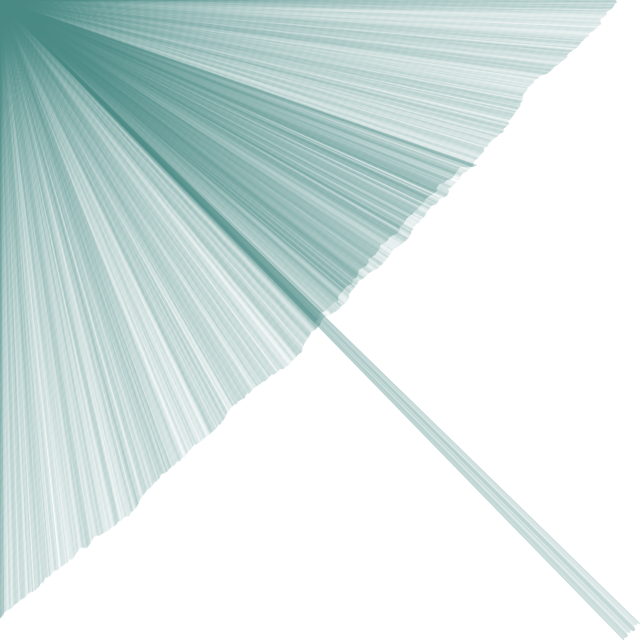
This background is drawn by a WebGL 1 fragment shader. Its source:

```glsl
precision highp float;
uniform vec2 u_resolution;

const vec3 PAPER = vec3(1.0);
const vec3 INK = vec3(0.29, 0.54, 0.52);
const float FAN_DENSITY = 0.28;
const float WEDGE_DENSITY = 0.38;
const float BEAM_DENSITY = 0.55;
const float RIB_DENSITY = 0.26;
const float RIM_DENSITY = 0.20;
const float RIM_WIDTH = 0.012;
const float WEAVE_DEPTH = 0.09;
const float STRAND_FREQUENCY = 900.0;
const vec2 WEDGE_SPAN = vec2(0.493, 0.743);
const vec2 BEAM_SPAN = vec2(0.4934, 0.5066);
const vec2 RIB_SPAN = vec2(0.487, 0.506);
const float BEAM_REACH = 1.973;
const float FAN_REACH = 0.97;
const float WEDGE_REACH = 0.980;

float hash(float n) {
  return fract(sin(n * 12.9898) * 43758.5);
}

// Smooth one-dimensional cell noise, centred on zero
float cellNoise(float x) {
  float i = floor(x);
  float f = fract(x);
  return 2.0 * mix(hash(i), hash(i + 1.0), f * f * (3.0 - 2.0 * f)) - 1.0;
}

// Fades a frequency out once it is finer than a pixel
float resolved(float frequency, float pixel) {
  return 1.0 - smoothstep(0.55, 1.3, frequency * pixel);
}

// Radial threads, with most of the contrast in the finest octaves
float threads(float t, float pixel, float seed) {
  float sum = 1.0;
  float frequency = 32.0;
  float amplitude = 0.12;
  for (int i = 0; i < 5; i++) {
    sum += amplitude * resolved(frequency, pixel) * cellNoise(t * frequency + seed);
    frequency *= 2.0;
    amplitude *= 1.42;
    seed += 17.3;
  }
  return max(sum, 0.04);
}

// Soft-edged interval
float band(float t, vec2 span, float soft) {
  return smoothstep(span.x - soft, span.x + soft, t)
       * (1.0 - smoothstep(span.y - soft, span.y + soft, t));
}

float inside(float s, float reach, float soft) {
  return 1.0 - smoothstep(reach - soft, reach + soft, s);
}

float bump(float t, float centre, float width) {
  float d = (t - centre) / width;
  return exp(-d * d);
}

// Bowed outer edge with broad bulges and ragged teeth
float fanEdge(float t) {
  float bow = 0.038 * sin(3.14159 * t) - 0.022 * bump(t, 0.865, 0.04);
  float bulges = 0.018 * bump(t, 0.2, 0.03) + 0.012 * bump(t, 0.45, 0.02);
  float teeth = 0.004 * cellNoise(t * 34.0) + 0.004 * cellNoise(t * 95.0 + 5.0);
  return FAN_REACH + bow + bulges + teeth + 0.002 * cellNoise(t * 260.0);
}

float wedgeEdge(float t) {
  float nearRib = 1.0 - smoothstep(0.52, 0.61, t);
  float tip = smoothstep(0.73, 0.743, t);
  float teeth = 0.003 * cellNoise(t * 60.0 + 9.0) + 0.004 * cellNoise(t * 240.0);
  return WEDGE_REACH + 0.016 * nearRib + 0.022 * tip + teeth;
}

void main() {
  // Fan apex at the upper left: s is the reach, t the sweep from left to top
  vec2 uv = gl_FragCoord.xy / u_resolution;
  vec2 p = vec2(uv.x, 1.0 - uv.y);
  float s = max(p.x + p.y, 0.0001);
  float t = p.x / s;
  float unit = 1.0 / min(u_resolution.x, u_resolution.y);
  float pixel = length(p) * unit / (s * s);
  float soft = 1.2 * unit;

  // Base fan, thicker along both straight sides
  float rims = exp(-t / RIM_WIDTH) + exp((t - 1.0) / RIM_WIDTH);
  float weave = 1.0 + WEAVE_DEPTH * sin(420.0 * t + 230.0 * s) * sin(310.0 * t - 170.0 * s);
  float fan = (FAN_DENSITY + RIM_DENSITY * rims) * threads(t, pixel, 3.0) * weave;
  float fanMask = inside(s, fanEdge(t), soft);
  float density = fan * fanMask;

  // Darker wedge and its central rib
  float wedge = band(t, WEDGE_SPAN, pixel) * inside(s, wedgeEdge(t), soft);
  density += WEDGE_DENSITY * wedge * threads(t, pixel, 71.0);
  density += RIB_DENSITY * band(t, RIB_SPAN, 0.003 + pixel) * fanMask;

  // Narrow beam running to the opposite corner
  float beamEnd = BEAM_REACH + 0.006 * cellNoise(t * STRAND_FREQUENCY);
  float beam = band(t, BEAM_SPAN, 0.7 * pixel) * inside(s, beamEnd, soft);
  float strands = 1.0 + 0.6 * cellNoise(t * STRAND_FREQUENCY) * resolved(STRAND_FREQUENCY, pixel);
  density += BEAM_DENSITY * beam * strands;

  // Constant-width threads crowd together towards the apex
  float coverage = 1.0 - exp(-density / s);
  gl_FragColor = vec4(mix(PAPER, INK, coverage), 1.0);
}
```
